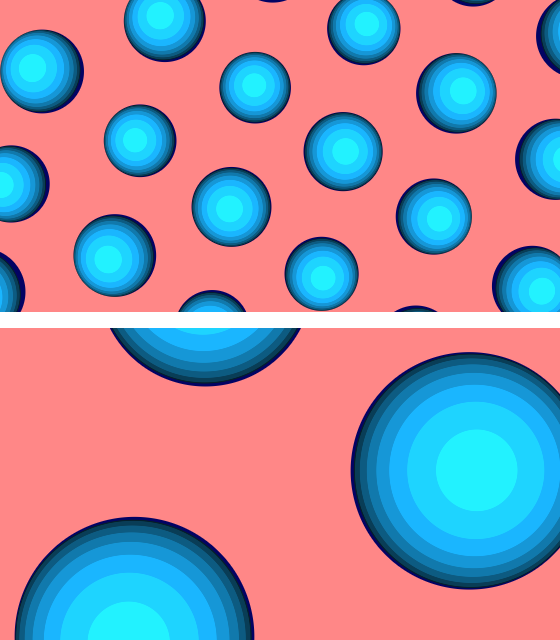
Top: the whole. Bottom: its middle third, enlarged.
Reproduce this pattern procedurally as a Shadertoy shader.

```glsl
// Centre of ball (i, j) on a skewed grid whose rows bend and spread outward.
vec2 ballCentre(float i, float j) {
    vec2 grid = vec2(
        i * (0.281 + 0.0055 * j * j) + 0.187 - 0.098 * sin(0.75 * (j - 0.2)),
        0.014 - i * (0.204 + 0.0025 * j + 0.004 * j * j) - 0.387 * j);
    return grid * (1.0 + 0.08 * dot(grid, grid));
}

float ballRadius(float i, float j, vec2 centre) {
    return 0.121 + 0.012 * dot(centre, centre) + 0.007 * cos(2.6 * i + 2.9 * j - 0.7);
}

// Stepped diffuse shading; surface is the offset from the centre in radii.
vec3 shadeBall(vec2 surface, vec2 centre, float pixel) {
    float height = sqrt(max(1.0 - dot(surface, surface), 0.0001));
    vec3 light = normalize(vec3(0.33 * centre, 1.0));
    float diffuse = dot(vec3(surface, height), light);

    // Eight tones, with each step softened over about one pixel
    float tone = 8.0 * diffuse + 0.5;
    float slope = length(light.xy - surface * light.z / height);
    float soft = clamp(8.0 * pixel * slope, 0.001, 1.0);
    float level = (floor(tone) - 1.0 + smoothstep(0.0, soft, fract(tone))) / 8.0;
    vec3 blue = min(vec3(0.135, 0.95, 1.35) * max(level, 0.0), 1.0);

    // Navy on the unlit rim
    float edge = clamp(pixel * slope, 0.001, 0.15);
    float lit = smoothstep(0.16 - 0.5 * edge, 0.16 + 0.5 * edge, diffuse);
    return mix(vec3(0.01, 0.01, 0.39), blue, lit);
}

void mainImage(out vec4 fragColor, in vec2 fragCoord) {
    vec2 p = (fragCoord - 0.5 * iResolution.xy) / iResolution.y;
    float pixel = 1.0 / iResolution.y;
    vec3 colour = vec3(1.0, 0.53, 0.53);

    for (float j = -2.0; j <= 3.0; j++) {
        for (float i = -3.0; i <= 2.0; i++) {
            vec2 centre = ballCentre(i, j);
            float radius = ballRadius(i, j, centre);
            vec2 offset = p - centre;
            float cover = clamp((radius - length(offset)) / pixel + 0.5, 0.0, 1.0);
            if (cover > 0.0) {
                colour = mix(colour, shadeBall(offset / radius, centre, pixel / radius), cover);
            }
        }
    }
    fragColor = vec4(colour, 1.0);
}
```
